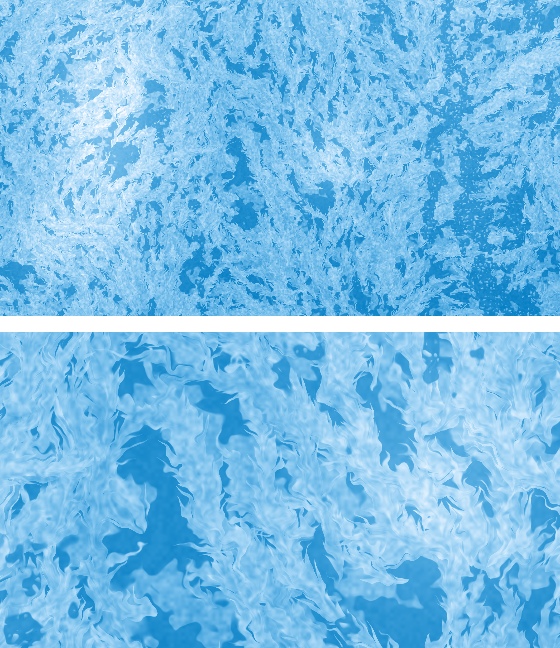
Top, the full canvas; bottom, a detail of the centre.
A Shadertoy shader for this texture:

```glsl
float hash(vec2 p) {
    vec3 q = fract(vec3(p.xyx) * 0.1031);
    q += dot(q, q.yzx + 33.33);
    return fract((q.x + q.y) * q.z);
}

float noise(vec2 p) {
    vec2 i = floor(p), f = fract(p);
    f = f * f * (3.0 - 2.0 * f);
    return mix(mix(hash(i), hash(i + vec2(1, 0)), f.x),
               mix(hash(i + vec2(0, 1)), hash(i + vec2(1, 1)), f.x), f.y);
}

// Growth direction: two fans rising from below, disturbed by noise
float growthAngle(vec2 p) {
    float root = p.x < 0.72 ? 0.3 : 1.15;
    float fan = atan(p.y + 0.3, p.x - root);
    return fan + 2.6 * (noise(p * 4.0 + 7.0) - 0.5);
}

// One layer of bent plumes with swept barbs, laid over the frost so far
float addPlumes(float frost, vec2 p, float size, float slim, float seed) {
    vec2 home = floor(p / size);
    for (int j = -1; j <= 1; j++)
    for (int i = -1; i <= 1; i++) {
        vec2 id = home + vec2(i, j);
        vec2 key = id + seed;
        vec2 center = (id + vec2(hash(key), hash(key + 41.7))) * size;
        if (noise(center * 13.0 + 3.0) < 0.36 - 0.18 * center.y) continue;

        float len = size * mix(1.35, 1.8, hash(key + 13.1));
        float angle = growthAngle(center) + 0.9 * (hash(key + 5.3) - 0.5);
        vec2 axis = vec2(cos(angle), sin(angle));
        vec2 rel = (p - center) / len;
        vec2 q = vec2(dot(rel, axis), dot(rel, vec2(-axis.y, axis.x)));
        q.y -= 2.2 * (hash(key + 23.9) - 0.5) * q.x * q.x;
        float side = abs(q.y);
        if (abs(q.x) > 0.5 || side > slim * 1.4) continue;

        float width = slim * sqrt(0.5 + q.x) * (0.5 - q.x) * 2.6;
        float along = (q.x - 2.0 * side) * len / 0.018;
        float barb = 1.0 - abs(2.0 * fract(along) - 1.0);
        float reach = 0.5 + 0.85 * hash(vec2(floor(along), sign(q.y)) + key * 3.0);
        float inside = (width * mix(0.4, reach, barb) - side) * len;
        float mask = smoothstep(-0.001, 0.002, inside);

        float fibre = noise(vec2(q.x * 45.0, q.y * 230.0) * len + key * 7.0);
        float spine = smoothstep(0.003, 0.0, side * len);
        float rim = smoothstep(0.007, 0.001, inside);
        float tone = 0.47 + 0.18 * barb + 0.12 * spine + 0.14 * rim
                   + 0.34 * (fibre - 0.5) + 0.3 * hash(key + 31.0);
        frost = mix(frost, tone, mask * 0.85);
    }
    return frost;
}

// Small beads of water, scattered in shifted rows, lit from above
float beads(vec2 p) {
    vec2 cell = p / vec2(0.013, 0.0125);
    cell.x += 7.0 * hash(vec2(floor(cell.y), 3.0));
    vec2 id = floor(cell);
    vec2 q = fract(cell) - 0.5 - 0.45 * (vec2(hash(id), hash(id + 9.0)) - 0.5);
    float radius = mix(0.02, 0.36, hash(id + 17.0));
    float disc = smoothstep(0.1, -0.1, length(q) - radius);
    return disc * (0.5 + 1.4 * q.y + 0.3 * hash(id + 29.0));
}

float glow(vec2 p, vec2 center, vec2 spread) {
    vec2 d = (p - center) / spread;
    return exp(-dot(d, d));
}

void mainImage(out vec4 fragColor, in vec2 fragCoord) {
    vec2 p = fragCoord / iResolution.y;

    // Uneven growth, down to ragged edges
    vec2 warped = p + 0.035 * (vec2(noise(p * 7.0), noise(p * 7.0 + 50.0)) - 0.5)
                    + 0.014 * (vec2(noise(p * 40.0), noise(p * 40.0 + 80.0)) - 0.5)
                    + 0.008 * (vec2(noise(p * 110.0), noise(p * 110.0 + 30.0)) - 0.5);

    // Bare glass with loose flakes, then plumes of mixed sizes
    float flakes = 0.6 * noise(warped * 32.0) + 0.4 * noise(warped * 85.0 + 15.0);
    float frost = 0.06 + 0.5 * smoothstep(0.53, 0.62, flakes);
    frost = addPlumes(frost, warped, 0.055, 0.19, 11.0);
    frost = addPlumes(frost, warped, 0.2, 0.085, 57.0);
    frost = addPlumes(frost, warped, 0.08, 0.15, 103.0);
    frost = addPlumes(frost, warped, 0.14, 0.105, 149.0);
    frost = addPlumes(frost, warped, 0.045, 0.17, 211.0);
    frost = addPlumes(frost, warped, 0.25, 0.055, 263.0);

    // Narrow melted runs on the right
    float run = noise(vec2(warped.x * 19.0, p.y * 3.0)) + 0.5 * (noise(p * 45.0) - 0.5)
              + 0.25 * (noise(p * 100.0) - 0.5);
    float start = 0.68 + 0.3 * smoothstep(1.35, 1.0, p.x);
    run = smoothstep(start, start + 0.05, run);
    frost = mix(frost, 0.06 + 0.85 * beads(warped), run * 0.9);

    // Fine crystal grain
    float grain = noise(p * 145.0) + noise(p * 250.0 + 20.0) - 1.0;
    frost += grain * mix(0.1, 0.28, smoothstep(0.2, 0.6, frost));

    // Light through the pane
    float light = 0.46 + 0.16 * (p.y - 0.4) + 0.16 * (noise(p * 2.7 + 4.0) - 0.5);
    light += 0.38 * glow(p, vec2(0.33, 0.62), vec2(0.17, 0.36));
    light += 0.26 * glow(p, vec2(0.16, 0.27), vec2(0.17, 0.16));
    light += 0.28 * glow(p, vec2(1.05, 0.5), vec2(0.13, 0.13));
    light -= 0.08 * glow(p, vec2(1.7, 0.1), vec2(0.5, 0.4));

    float v = clamp(light - 0.37 + 0.72 * frost, -0.02, 1.3);
    vec3 color = vec3(0.04, 0.505, 0.77) + v * vec3(0.72, 0.445, 0.32)
               - v * v * vec3(0.0, 0.06, 0.11);
    fragColor = vec4(clamp(color, 0.0, 1.0), 1.0);
}
```
